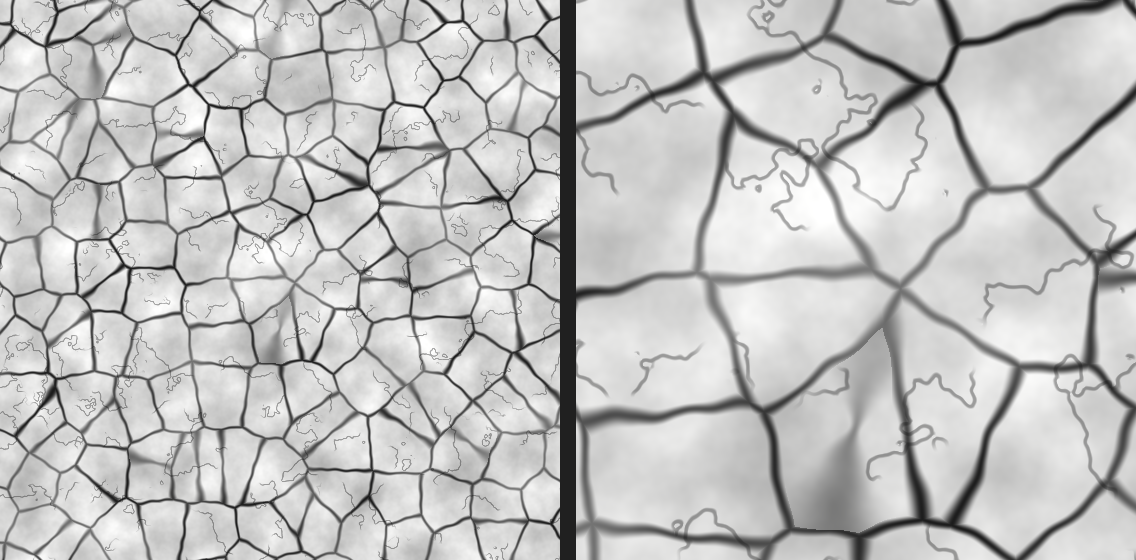
Left: the whole. Right: its middle third, enlarged.
Give the GLSL for this texture, as a three.js fragment shader.

```glsl
// Pale, mottled dry crust split into plates by dark cracks, with hairline fissures.
// Plates are Voronoi cells: F2 - F1 gives cracks that widen and blur between close seeds.
// Hairlines are broken contour lines of fractal gradient noise.

varying vec2 vUv;

const float PLATES = 12.0;           // plates across the canvas
const float CRACK_WIDTH = 0.105;     // in plate units of F2 - F1
const float CRACK_DEPTH_MIN = 0.50;
const float CRACK_DEPTH_MAX = 0.95;
const float WOBBLE_SCALE = 38.0;
const float WOBBLE_AMOUNT = 0.0045;
const float HAIR_SCALE = 9.0;
const float HAIR_WIDTH = 0.0011;     // half width, canvas units
const float HAIR_SOFTNESS = 0.0007;
const float HAIR_DEPTH = 0.36;
const float MOTTLE_SCALE = 10.0;
const float MOTTLE_CONTRAST = 0.21;
const vec3 CRUST_COLOR = vec3(0.850, 0.850, 0.847);
const vec3 CRACK_COLOR = vec3(0.07);

vec2 hash2(vec2 p) {
  vec3 q = fract(p.xyx * vec3(0.1031, 0.1030, 0.0973));
  q += dot(q, q.yzx + 33.33);
  return fract((q.xx + q.yz) * q.zy);
}

// Contribution of one lattice corner to the gradient noise
float cornerSlope(vec2 cell, vec2 offset) {
  float angle = 6.28318 * hash2(cell + 17.0).x;
  return dot(vec2(cos(angle), sin(angle)), offset);
}

float gradientNoise(vec2 p) {
  vec2 cell = floor(p);
  vec2 f = p - cell;
  vec2 u = f * f * f * (f * (f * 6.0 - 15.0) + 10.0);
  vec2 e = vec2(1.0, 0.0);
  float low = mix(cornerSlope(cell, f), cornerSlope(cell + e, f - e), u.x);
  float high = mix(cornerSlope(cell + e.yx, f - e.yx),
                   cornerSlope(cell + e.xx, f - e.xx), u.x);
  return mix(low, high, u.y);
}

float fbm(vec2 p) {
  const mat2 TURN = mat2(1.6, 1.2, -1.2, 1.6);
  float sum = 0.0;
  float amplitude = 1.0;
  for (int i = 0; i < 5; i++) {
    sum += amplitude * gradientNoise(p);
    p = TURN * p + 5.3;
    amplitude *= 0.53;
  }
  return sum;
}

// x: F2 - F1, y: distance between the two nearest seeds
vec2 plateEdge(vec2 p) {
  vec2 cell = floor(p);
  vec2 nearest = vec2(9.0);
  vec2 second = vec2(9.0);
  for (int y = -2; y <= 2; y++) {
    for (int x = -2; x <= 2; x++) {
      vec2 neighbor = cell + vec2(float(x), float(y));
      vec2 toSeed = neighbor + hash2(neighbor + 61.0) - p;
      float d = dot(toSeed, toSeed);
      if (d < dot(nearest, nearest)) {
        second = nearest;
        nearest = toSeed;
      } else if (d < dot(second, second)) {
        second = toSeed;
      }
    }
  }
  return vec2(length(second) - length(nearest), length(second - nearest));
}

// Dark cracks between plates; wide ones are shallower
float cracks(vec2 p) {
  vec2 wobble = vec2(gradientNoise(p * WOBBLE_SCALE),
                     gradientNoise(p * WOBBLE_SCALE + 73.0));
  vec2 edge = plateEdge((p + WOBBLE_AMOUNT * wobble) * PLATES);
  float line = 1.0 - smoothstep(0.0, CRACK_WIDTH, edge.x);
  float variation = smoothstep(-0.4, 0.4, gradientNoise(p * 7.0 + 31.0));
  float depth = mix(CRACK_DEPTH_MIN, CRACK_DEPTH_MAX, variation);
  return line * depth * mix(0.45, 1.0, smoothstep(0.1, 0.5, edge.y));
}

// Thin winding fissures of even width, broken into short runs
float hairlines(vec2 p) {
  const vec2 STEP = vec2(0.0008, 0.0);
  float n = fbm(p * HAIR_SCALE + 11.0);
  vec2 slope = vec2(fbm((p + STEP) * HAIR_SCALE + 11.0) - n,
                    fbm((p + STEP.yx) * HAIR_SCALE + 11.0) - n) / STEP.x;
  float d = abs(n) / max(length(slope), 1.0);
  float line = 1.0 - smoothstep(HAIR_WIDTH - HAIR_SOFTNESS,
                                HAIR_WIDTH + HAIR_SOFTNESS, d);
  float runs = smoothstep(-0.12, 0.02, gradientNoise(p * 15.0 + 47.0));
  return line * runs * HAIR_DEPTH;
}

void main() {
  float mottle = fbm(vUv * MOTTLE_SCALE + 90.0);
  vec3 color = CRUST_COLOR + MOTTLE_CONTRAST * mottle;
  color = mix(color, CRACK_COLOR, hairlines(vUv));
  color = mix(color, CRACK_COLOR, cracks(vUv));
  gl_FragColor = vec4(clamp(color, 0.0, 1.0), 1.0);
}
```
